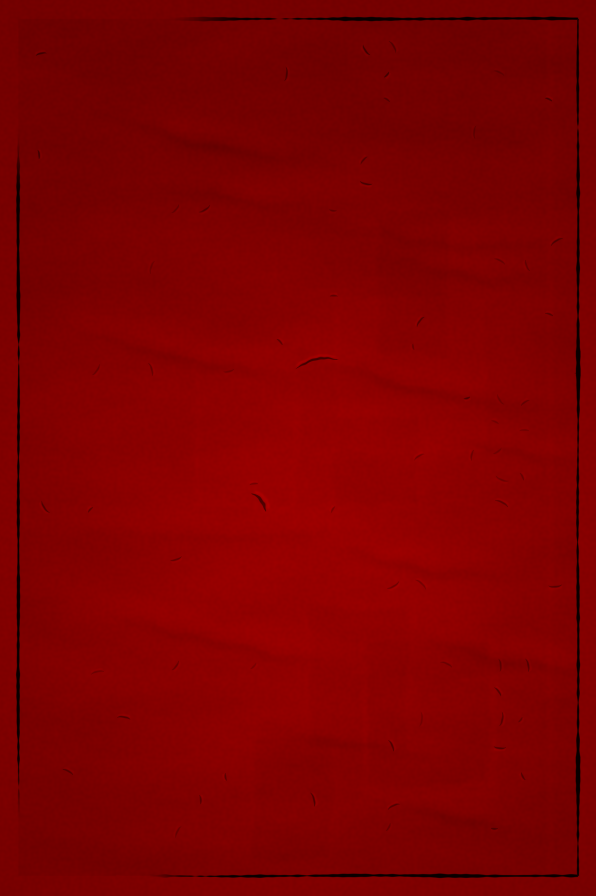
Give the GLSL for this texture, as a Shadertoy shader.

```glsl
// A worn sheet of deep red paper pasted on a red board, edged by broken black lines.
// A soft glow lights it; folds, pasted patches, chips and grain are summed as small
// changes of one brightness, built from gradient noise and hashed placement.

const float ASPECT = 0.664;              // width over height of the sheet
const vec2  SHEET_LOW  = vec2(0.0205, 0.0225);
const vec2  SHEET_HIGH = vec2(0.6440, 0.9790);
const vec2  GLOW_CENTER = vec2(0.345, 0.40);
const vec2  GLOW_SIZE   = vec2(0.34, 0.37);
const float SHADE_LEVEL = 0.422;         // red far from the glow
const float GLOW_LEVEL  = 0.175;         // red added at the glow center
const float BOARD_LIFT  = 0.025;
const float INK_LEVEL   = 0.03;
const float LINE_WIDTH  = 0.0016;
const float GRAIN = 0.022;
const float RELIEF = 0.030;
const float FOLD_DEPTH = 0.075;
const float PATCH_DEPTH = 0.013;
const float CHIP_CELL = 0.030;
const int   FOLDS = 13;
const int   PATCHES = 8;

vec2 hash2(vec2 cell) {
    uvec2 h = uvec2(ivec2(cell)) * 1664525u + 1013904223u;
    h.x += h.y * 1664525u;  h.y += h.x * 1664525u;
    h ^= h >> 16u;
    h.x += h.y * 1664525u;  h.y += h.x * 1664525u;
    h ^= h >> 16u;
    return vec2(h & 0xffffu) / 65535.0;
}

float cornerSlope(vec2 cell, vec2 offset) {
    float angle = 6.2832 * hash2(cell).x;
    return dot(vec2(cos(angle), sin(angle)), offset);
}

float gradientNoise(vec2 p) {
    vec2 i = floor(p), f = p - i, e = vec2(1, 0);
    vec2 u = f * f * f * (f * (f * 6.0 - 15.0) + 10.0);
    return mix(mix(cornerSlope(i, f), cornerSlope(i + e.xy, f - e.xy), u.x),
               mix(cornerSlope(i + e.yx, f - e.yx), cornerSlope(i + 1.0, f - 1.0), u.x), u.y);
}

float fbm(vec2 p) {
    float sum = 0.0, gain = 1.0;
    for (int i = 0; i < 4; i++) {
        sum += gain * gradientNoise(p);
        p = p * 2.03 + 17.3;
        gain *= 0.5;
    }
    return sum;
}

// Long soft creases: a wide lit side above, a narrow shadow below.
float folds(vec2 p) {
    float sum = 0.0;
    for (int i = 0; i < FOLDS; i++) {
        vec2 a = hash2(vec2(i, 31)), b = hash2(vec2(i, 57));
        vec2 q = p - vec2(0.17 + 0.42 * a.x, 0.09 + 0.80 * (float(i) + a.y) / float(FOLDS));
        float size = 0.05 + 0.08 * b.x;
        q.y += q.x * (0.25 * b.y - 0.02) - 0.6 * q.x * q.x
             + 0.010 * gradientNoise(vec2(q.x * 22.0, i));
        float t = q.y / (q.y > 0.0 ? 0.017 : 0.009);
        float along = exp(-pow(q.x / size, 2.0));
        float side = q.y > 0.0 ? 0.55 : 1.0;
        sum += side * t * exp(-t * t) * along * (0.4 + 0.8 * b.y);
    }
    return sum;
}

// Faint overlapping rectangles with uneven, slightly raised rims.
float patches(vec2 p) {
    float sum = 0.0;
    p += 0.008 * vec2(fbm(p * 14.0), fbm(p * 14.0 + 40.0));
    for (int i = 0; i < PATCHES; i++) {
        vec2 center = mix(vec2(0.22, 0.08), vec2(0.58, 0.88), hash2(vec2(i, 83)));
        vec2 halfSize = mix(vec2(0.025, 0.04), vec2(0.08, 0.09), hash2(vec2(i, 97)));
        vec2 d = abs(p - center) - halfSize;
        float edge = max(d.x, d.y);
        float tone = mod(float(i), 3.0) < 1.0 ? 0.5 : -1.0;
        sum += tone * smoothstep(0.005, -0.005, edge) + 0.7 * exp(-pow(edge / 0.004, 2.0));
    }
    return sum;
}

// Tapered dark slit with a thin lit lip.
float tear(vec2 q, float angle, float halfLength, float width, float px) {
    float c = cos(angle), s = sin(angle);
    q = vec2(c * q.x + s * q.y, c * q.y - s * q.x);
    q.y += 0.25 * q.x * q.x / halfLength + width * gradientNoise(q * 130.0);
    float taper = 1.0 - pow(q.x / halfLength, 2.0);
    float slit = smoothstep(px, -px, abs(q.y) - width * taper) * smoothstep(0.0, 0.3, taper);
    float lip = exp(-pow((q.y - 2.2 * width) / width, 2.0)) * smoothstep(0.0, 0.5, taper);
    return 0.07 * lip - 0.30 * slit;
}

// Hashed chips, crowded in two stretches of a strip near the right side.
float chips(vec2 p, float px) {
    vec2 cell = floor(p / CHIP_CELL);
    vec2 a = hash2(cell + 211.0), b = hash2(cell + 307.0);
    vec2 center = (cell + 0.5) * CHIP_CELL;
    float strip = smoothstep(0.045, 0.02, abs(center.x - 0.575));
    float stretch = max(smoothstep(0.10, 0.06, abs(center.y - 0.50)),
                        smoothstep(0.13, 0.08, abs(center.y - 0.18)));
    float chance = 0.07 + 0.55 * strip * stretch;
    vec2 q = p - center - 0.010 * (b - 0.5);
    float mark = tear(q, 6.2832 * b.y, mix(0.004, 0.009, b.x), 0.0011, px);
    return step(a.x, chance) * mark * (0.25 + 0.45 * a.y);
}

// Ragged line at signed distance d, broken where the noise runs low.
float inkLine(float d, float along, float seed, float px) {
    float rough = gradientNoise(vec2(along * 11.0, seed)) + 0.5 * gradientNoise(vec2(along * 95.0, seed));
    float width = LINE_WIDTH * clamp(0.85 + 1.4 * rough, 0.0, 1.6);
    d += 0.0012 * gradientNoise(vec2(along * 6.0, seed + 9.0));
    return smoothstep(px, -px, abs(d) - width) * smoothstep(0.0, 0.0006, width);
}

void mainImage(out vec4 fragColor, in vec2 fragCoord) {
    vec2 p = fragCoord / iResolution.xy * vec2(ASPECT, 1.0);
    float px = 0.8 / iResolution.y;

    // Glow and sheet outline
    vec2 g = (p - GLOW_CENTER) / GLOW_SIZE;
    float red = SHADE_LEVEL + GLOW_LEVEL * exp(-dot(g, g));
    vec2 low = p - SHEET_LOW, high = SHEET_HIGH - p;
    float inside = min(min(low.x, low.y), min(high.x, high.y));
    float sheet = smoothstep(-px, px, inside);

    // Paper surface
    float surface = RELIEF * fbm(p * vec2(6.0, 17.0)) + FOLD_DEPTH * folds(p) + PATCH_DEPTH * patches(p);
    surface += 0.012 * exp(-pow((p.x - 0.613) / 0.004, 2.0)) + chips(p, px);
    surface += tear(p - vec2(0.352, 0.599), 0.22, 0.026, 0.0014, px);
    surface += tear(p - vec2(0.291, 0.441), -0.95, 0.014, 0.0020, px);
    red += mix(BOARD_LIFT, surface, sheet);
    red += GRAIN * (gradientNoise(p * 230.0) + 0.5 * gradientNoise(p * 90.0));

    // Broken black edge lines
    float spanX = smoothstep(-px, px, min(low.x, high.x));
    float spanY = smoothstep(-px, px, min(low.y, high.y));
    float ink = inkLine(high.x, p.y, 3.0, px) * spanY;
    ink = max(ink, inkLine(low.x, p.y, 14.0, px) * spanY * smoothstep(0.08, 0.16, p.y) * smoothstep(0.86, 0.78, p.y));
    ink = max(ink, inkLine(high.y, p.x, 25.0, px) * spanX * smoothstep(0.18, 0.28, p.x));
    ink = max(ink, inkLine(low.y, p.x, 36.0, px) * spanX * smoothstep(0.16, 0.22, p.x));
    red = mix(red, INK_LEVEL, ink);

    fragColor = vec4(clamp(red, 0.0, 1.0), 0.0, 0.0, 1.0);
}
```
